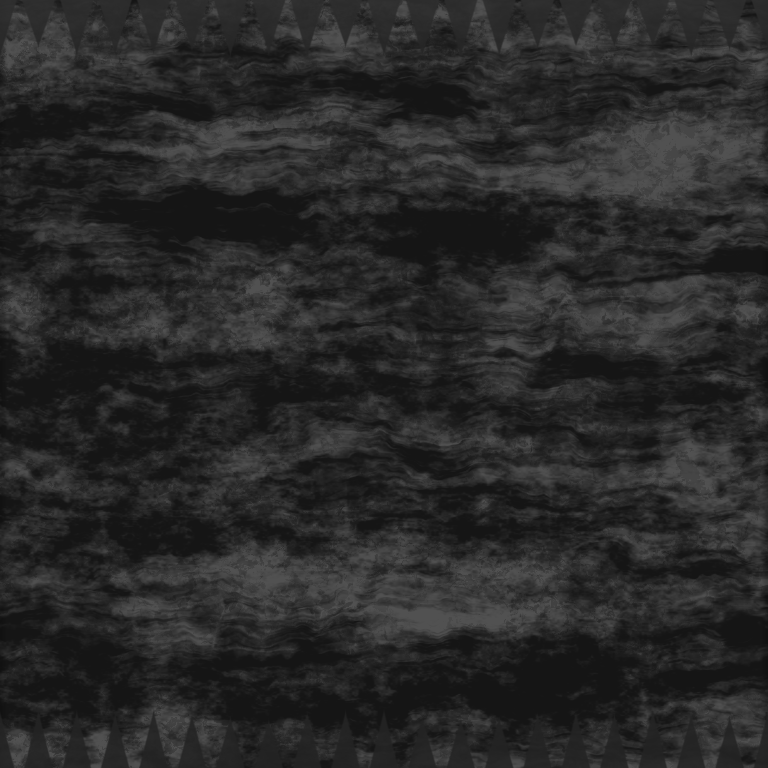
This texture is drawn by a WebGL 2 fragment shader. Its source:

```glsl
#version 300 es
precision highp float;

uniform vec2 u_resolution;
out vec4 fragColor;

#define DARK_TONE 0.084
#define MID_TONE 0.166
#define LIGHT_TONE 0.318
#define CONTRAST 0.08
#define BAND_PERIOD 0.19
#define BAND_CENTER 0.59
#define SPOT_DEPTH 0.24
#define PEPPER_DEPTH 0.2
#define TOOTH_COUNT 20.0
#define TOOTH_LENGTH 0.066
#define TOOTH_OPACITY 0.88

float hash(vec2 p) {
    vec3 q = fract(p.xyx * 0.1031);
    q += dot(q, q.yzx + 33.33);
    return fract((q.x + q.y) * q.z);
}

float noise(vec2 p) {
    vec2 cell = floor(p), f = fract(p);
    vec2 w = f * f * (3.0 - 2.0 * f);
    float low = mix(hash(cell), hash(cell + vec2(1, 0)), w.x);
    float high = mix(hash(cell + vec2(0, 1)), hash(cell + vec2(1, 1)), w.x);
    return mix(low, high, w.y);
}

// Layered noise centred on zero, a higher gain gives rougher detail
float fbm(vec2 p, float gain) {
    float sum = 0.0, weight = 0.6 * sqrt(1.0 - gain * gain);
    for (int i = 0; i < 4; i++) {
        sum += weight * (noise(p) - 0.5);
        p = p * 2.03 + vec2(17.3, 9.1);
        weight *= gain;
    }
    return sum;
}

float softMax(float a, float b, float k) {
    float h = max(k - abs(a - b), 0.0) / k;
    return max(a, b) + 0.25 * h * h * k;
}

// Soft rounded specks of random size and strength, one per grid cell
float specks(vec2 p, float density) {
    vec2 cell = floor(p);
    float cover = 0.0;
    for (int y = -1; y <= 1; y++) {
        for (int x = -1; x <= 1; x++) {
            vec2 id = cell + vec2(x, y);
            vec2 center = id + vec2(hash(id + 3.7), hash(id + 41.2));
            float radius = mix(0.2, 0.7, hash(id + 77.1));
            float speck = 1.0 - smoothstep(radius - 0.25, radius + 0.25, length(p - center));
            cover = max(cover, speck * clamp((density - hash(id + 19.4)) * 3.0, 0.0, 1.0));
        }
    }
    return cover;
}

// Coverage of a row of pointed teeth, depth measured from the canvas edge
float teeth(float x, float depth, float halfWidth, float seed) {
    float column = x * TOOTH_COUNT;
    float offset = abs(fract(column + 0.5) - 0.5) / TOOTH_COUNT;
    float size = TOOTH_LENGTH * mix(0.88, 1.12, hash(vec2(floor(column + 0.5), seed)));
    float soft = 1.2 / u_resolution.x;
    return smoothstep(-soft, soft, halfWidth * (1.0 - depth / size) - offset);
}

// Worn surface: broad bands, blotches, fine streaks and grain
float surface(vec2 uv, float wear) {
    vec2 warp = vec2(fbm(uv * 9.0 + 5.0, 0.6), fbm(uv * 14.0 + 31.0, 0.6));
    vec2 p = uv + warp * vec2(0.1, 0.06);

    float bands = 0.5 * cos(6.2832 * (p.y - BAND_CENTER) / BAND_PERIOD);
    float ridge = (p.y - BAND_CENTER) / 0.045;
    bands += 0.7 * exp(-ridge * ridge);

    float level = bands + 4.2 * fbm(p * vec2(2.4, 11.0) + 12.0, 0.55);
    level += 3.4 * fbm(p * vec2(9.0, 17.0) + 57.0, 0.65);
    level += mix(5.6, 3.0, wear) * fbm(uv * vec2(7.0, 56.0) + warp * 2.0 + 91.0, 0.78);
    level += mix(2.0, 4.0, wear) * fbm(uv * vec2(38.0, 52.0) + 140.0, 0.75);

    // Faint upright veins
    float vein = 1.0 - abs(2.0 * noise(p * vec2(9.0, 3.0) + 210.0) - 1.0);
    level += 0.7 * pow(vein, 10.0) * smoothstep(0.5, 0.8, noise(uv * 8.0 + 230.0));

    float tone = MID_TONE + CONTRAST * level;
    tone = softMax(tone, DARK_TONE, 0.025);
    return -softMax(-tone, -LIGHT_TONE, 0.04);
}

void main() {
    vec2 uv = gl_FragCoord.xy / u_resolution;
    float wear = smoothstep(0.25, 0.75, noise(uv * vec2(4.0, 10.0) + 83.0));
    float tone = surface(uv, wear);

    // Clustered dark specks in two sizes, then ragged pepper
    float cluster = smoothstep(0.3, 0.9, noise(uv * vec2(9.0, 14.0) + 300.0));
    vec2 wobble = uv + 0.03 * vec2(fbm(uv * 60.0, 0.6), fbm(uv * 60.0 + 70.0, 0.6));
    float spots = specks(wobble * 115.0, cluster);
    spots = max(spots, 0.8 * specks(wobble * vec2(42.0, 56.0) + 60.0, cluster * 0.6));
    float exposed = smoothstep(0.08, 0.2, tone);
    float pepper = smoothstep(0.02, 0.13, fbm(wobble * vec2(48.0, 75.0) + 400.0, 0.75));
    tone *= 1.0 - SPOT_DEPTH * spots * exposed;
    tone *= 1.0 - PEPPER_DEPTH * pepper * exposed * mix(0.5, 1.0, wear);

    // Dim side margins
    float margin = min(uv.x, 1.0 - uv.x);
    tone *= mix(0.8, 1.0, smoothstep(0.0, 0.012, margin));

    // Toothed borders
    float top = 1.0 - uv.y;
    float topTone = mix(0.182, 0.145, clamp(top / TOOTH_LENGTH, 0.0, 1.0));
    tone = mix(tone, topTone, TOOTH_OPACITY * teeth(uv.x, top, 0.0215, 1.0));
    tone = mix(tone, 0.138, TOOTH_OPACITY * teeth(uv.x, uv.y, 0.0185, 2.0));

    fragColor = vec4(vec3(tone), 1.0);
}
```
